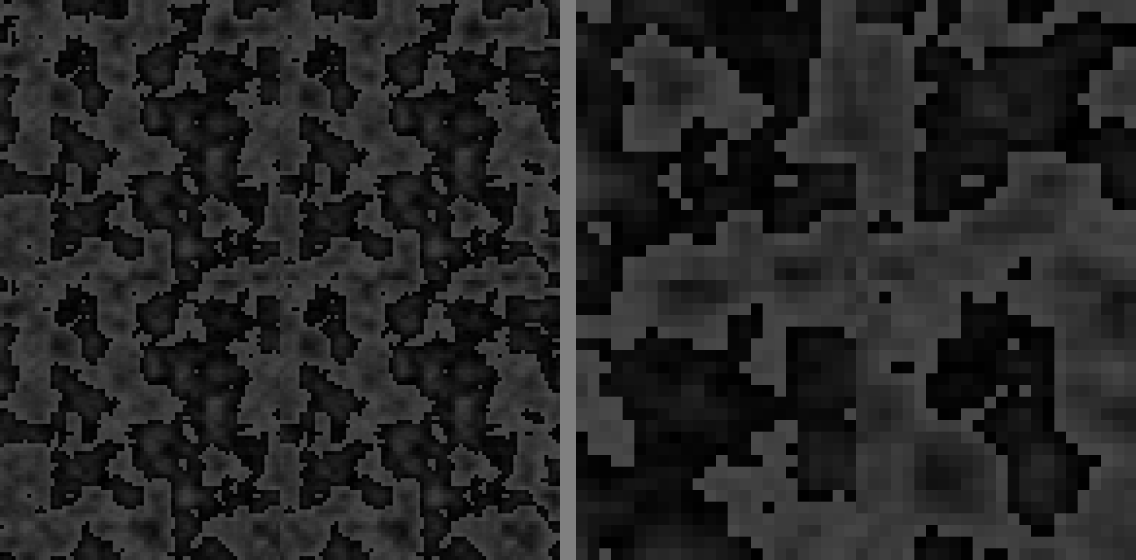
Left: the whole. Right: its middle third, enlarged.
This pattern is drawn by a three.js fragment shader. Its source:

```glsl
// Dark blocky camouflage: wrapped fractal noise in square cells, tiled two by two
#define CELLS 144.0      // cells across the canvas
#define TILE 72.0        // cells shown by each of the 2 x 2 tiles
#define PERIOD 64.0      // cells between repeats of the same feature
#define BLOB 8.0         // cells per step of the coarsest noise
#define ROUGHNESS 0.56   // strength of each finer octave against the last
#define CONTRAST 1.1     // spread of the noise before it wraps
#define BIAS -0.02       // shifts the balance of light and dark
#define PEAK_GREY 0.285  // grey just below the wrap
#define SEED 41.0

varying vec2 vUv;

float hash(vec2 p) {
  return fract(sin(dot(p, vec2(127.1, 311.7))) * 43758.5453);
}

// Smooth value noise, centred on zero
float valueNoise(vec2 p) {
  vec2 i = floor(p);
  vec2 f = fract(p);
  f = f * f * (3.0 - 2.0 * f);
  float low = mix(hash(i), hash(i + vec2(1.0, 0.0)), f.x);
  float high = mix(hash(i + vec2(0.0, 1.0)), hash(i + 1.0), f.x);
  return mix(low, high, f.y) - 0.5;
}

float fractalNoise(vec2 p) {
  float sum = 0.0;
  float gain = 1.0;
  for (int octave = 0; octave < 4; octave++) {
    sum += gain * valueNoise(p + SEED);
    p = p * 2.0 + vec2(5.3, 9.1);
    gain *= ROUGHNESS;
  }
  return sum;
}

// Grey of one cell; the sawtooth wrap gives the hard light-to-dark borders
float cellGrey(vec2 cell) {
  cell = clamp(cell, 0.0, CELLS - 1.0);
  vec2 local = cell - PERIOD * step(TILE, cell);
  float height = fractalNoise((local + 0.5) / BLOB) * CONTRAST + BIAS;
  return PEAK_GREY * fract(height);
}

void main() {
  // Cell grid counted from the upper left
  vec2 grid = vec2(vUv.x, 1.0 - vUv.y) * CELLS - 0.5;
  vec2 cell = floor(grid);

  // Blend neighbouring cells over one screen sample at their shared border
  vec2 width = clamp(fwidth(grid), 0.001, 1.0);
  vec2 blend = clamp((grid - cell - 0.5) / width + 0.5, 0.0, 1.0);
  float upper = mix(cellGrey(cell), cellGrey(cell + vec2(1.0, 0.0)), blend.x);
  float lower = mix(cellGrey(cell + vec2(0.0, 1.0)), cellGrey(cell + 1.0), blend.x);

  gl_FragColor = vec4(vec3(mix(upper, lower, blend.y)), 1.0);
}
```
